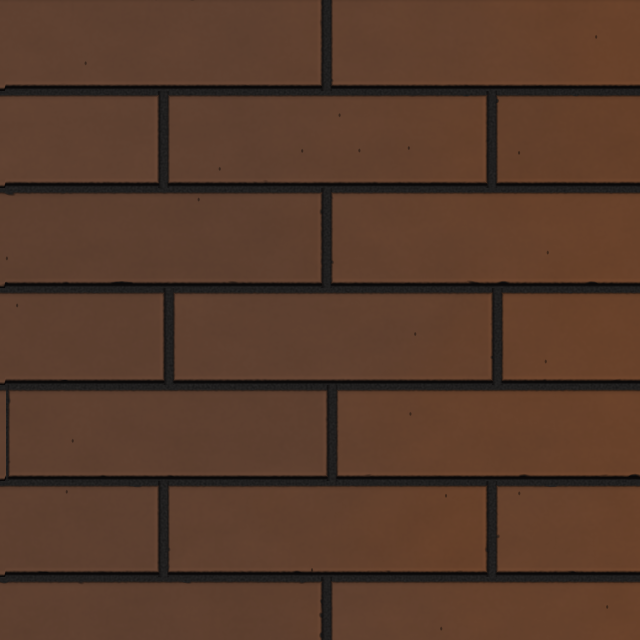
Write a Shadertoy shader that draws this texture.

```glsl
const vec2 PITCH = vec2(0.513, 0.152);
const float HALF_JOINT = 0.0074;

vec2 hash2(vec2 p) {
    vec3 q = fract(p.xyx * vec3(0.1031, 0.1030, 0.0973));
    q += dot(q, q.yzx + 33.33);
    return fract((q.xx + q.yz) * q.zy);
}

float gradientNoise(vec2 p) {
    vec2 i = floor(p), f = fract(p);
    vec2 w = f * f * f * (f * (f * 6.0 - 15.0) + 10.0);
    vec2 e = vec2(0.0, 1.0);
    float a = dot(hash2(i) * 2.0 - 1.0, f);
    float b = dot(hash2(i + e.yx) * 2.0 - 1.0, f - e.yx);
    float c = dot(hash2(i + e.xy) * 2.0 - 1.0, f - e.xy);
    float d = dot(hash2(i + e.yy) * 2.0 - 1.0, f - e.yy);
    return mix(mix(a, b, w.x), mix(c, d, w.x), w.y);
}

float fbm(vec2 p) {
    float sum = 0.0, amp = 0.5;
    for (int i = 0; i < 4; i++) {
        sum += amp * gradientNoise(p);
        p = p * 2.03 + 17.1;
        amp *= 0.5;
    }
    return sum;
}

void mainImage(out vec4 fragColor, in vec2 fragCoord) {
    vec2 uv = fragCoord / iResolution.xy;
    float aa = 1.0 / iResolution.y;

    // Courses, laid slightly unevenly
    float y = uv.y + 0.0045 * smoothstep(0.1, 0.4, uv.y) * (1.0 - smoothstep(0.55, 0.7, uv.y));
    float course = (y - 0.0985) / PITCH.y;
    float row = floor(course);

    // Running bond with a small shift in two courses
    float shift = mix(0.2555, 0.5104, mod(row, 2.0));
    if (row == 1.0 || row == 2.0) shift += 0.0085;
    float along = (uv.x - shift) / PITCH.x;
    vec2 brickId = vec2(floor(along), row);
    vec2 local = fract(vec2(along, course)) * PITCH;

    // Distances inward from each brick edge
    vec2 low = local - HALF_JOINT;
    vec2 high = PITCH - local - HALF_JOINT;

    // Sliver of adjoining bricks at the left border
    float sliver = 1.0 - smoothstep(0.0078 - aa, 0.0078 + aa, uv.x);
    low += sliver * vec2(1.0, 0.005);
    high.x += sliver;

    // Worn outline, with occasional chips
    float wear = 0.0008 * gradientNoise(uv * 170.0)
               - 0.003 * smoothstep(0.3, 0.6, gradientNoise(uv * vec2(35.0, 60.0) + 5.0));
    float depth = min(min(low.x, high.x), min(low.y, high.y)) + wear;
    float brickMask = smoothstep(-aa, aa, depth);

    // Fired clay: warmer to the right, softly mottled
    vec2 tone = hash2(brickId + 40.0);
    float warmth = smoothstep(0.3, 1.0, uv.x + 0.2 * (tone.x - 0.5) + 0.25 * fbm(uv * 5.0));
    vec3 clay = mix(vec3(0.365, 0.25, 0.188), vec3(0.4, 0.252, 0.163), warmth);
    clay *= 0.985 + 0.04 * tone.y + 0.07 * fbm(uv * vec2(12.0, 18.0)) + 0.04 * fbm(uv * 110.0);

    // Rounded edges: dark rim and a faint lit lip
    clay *= mix(0.6, 1.0, smoothstep(0.0, 0.0035, depth));
    clay *= mix(0.9, 1.0, smoothstep(0.0, 0.009, high.y));
    float lip = min(low.y, high.x);
    clay *= 1.0 + 0.06 * smoothstep(0.001, 0.004, lip) * (1.0 - smoothstep(0.004, 0.009, lip));

    // Sparse pits
    vec2 pitCell = floor(uv * 24.0);
    vec2 pitPos = hash2(pitCell + 9.0) * 0.6 + 0.2;
    float pitDist = length((fract(uv * 24.0) - pitPos) * vec2(1.3, 0.8));
    float pit = step(0.95, hash2(pitCell + 71.0).x) * (1.0 - smoothstep(0.02, 0.08, pitDist));
    clay *= 1.0 - 0.4 * pit;

    // Grainy mortar, shaded beneath and beside the bricks
    vec3 mortar = vec3(0.125, 0.12, 0.118) * (1.0 + 0.35 * gradientNoise(uv * 260.0));
    float under = smoothstep(-0.0065, -0.0025, low.y) * (1.0 - smoothstep(0.0, 0.004, low.y));
    under *= smoothstep(-0.003, 0.001, min(low.x, high.x));
    float beside = smoothstep(-0.005, 0.0, high.x) * (1.0 - smoothstep(0.0, 0.002, high.x));
    beside = max(beside, 0.6 * smoothstep(-0.003, 0.0, low.x) * (1.0 - smoothstep(0.0, 0.002, low.x)));
    mortar = mix(mortar, vec3(0.04, 0.033, 0.033), max(under, 0.6 * beside));

    fragColor = vec4(mix(mortar, clay, brickMask), 1.0);
}
```
